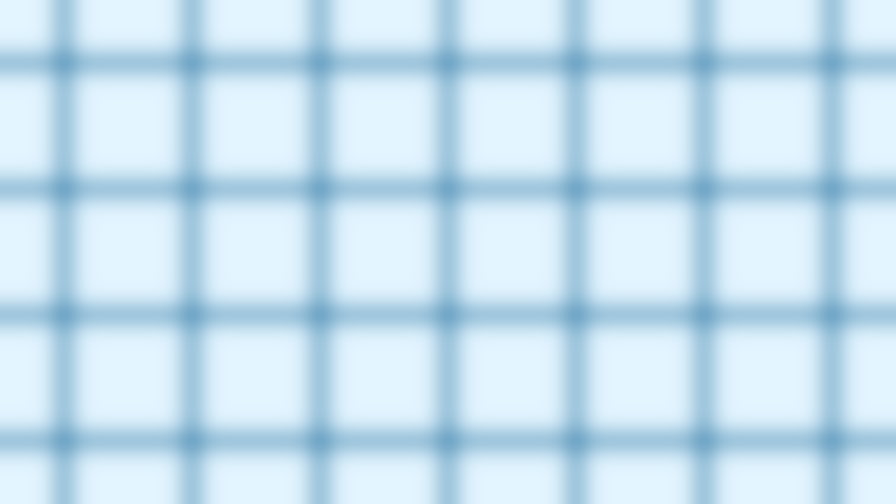
A WebGL 2 fragment shader for this pattern:

```glsl
#version 300 es
precision highp float;
// Soft blue window-pane check: blurred translucent stripes on pale blue cloth.

uniform vec2 u_resolution;
out vec4 fragColor;

const vec2 REPEATS = vec2(7.0, 4.0);
const float STRIPE_SPREAD = 0.09;   // blur radius, as a share of one cell
const float STRIPE_OPACITY = 0.31;
const vec3 CLOTH = vec3(0.89, 0.96, 1.0);
const vec3 DYE = vec3(0.05, 0.38, 0.58);

// Gaussian stripe through the middle of each unit cell.
float softStripe(float coord, float spread) {
    float offset = (fract(coord) - 0.5) / spread;
    return exp(-0.5 * offset * offset);
}

// Lays one translucent coat of dye over a base colour.
vec3 glaze(vec3 base, vec3 dye, float amount) {
    return mix(base, dye, amount);
}

void main() {
    vec2 cell = gl_FragCoord.xy / u_resolution * REPEATS;

    // Crossings darken because the two coats overlap.
    vec3 color = CLOTH;
    color = glaze(color, DYE, STRIPE_OPACITY * softStripe(cell.x, STRIPE_SPREAD));
    color = glaze(color, DYE, STRIPE_OPACITY * softStripe(cell.y, STRIPE_SPREAD));

    fragColor = vec4(color, 1.0);
}
```
